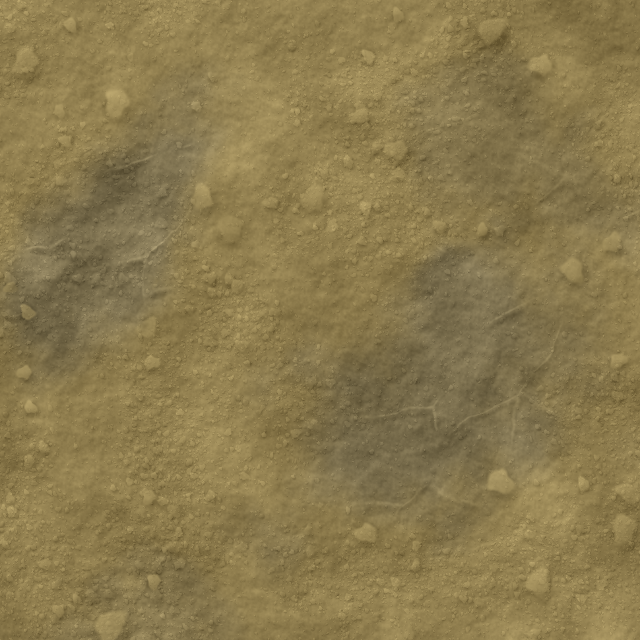
Write a Shadertoy shader that draws this texture.

```glsl
// Dry ochre soil: cloudy earth tones, clustered gravel and scattered pale stones,
// with two worn grey slate beds showing through. Stones are lit domes in jittered
// cells, slate cracks are cellular borders, and dust is layered noise.

#define SOIL_DARK vec3(0.385, 0.325, 0.175)
#define SOIL_LIGHT vec3(0.725, 0.645, 0.425)
#define SLATE_DARK vec3(0.315, 0.280, 0.185)
#define SLATE_LIGHT vec3(0.665, 0.610, 0.460)
#define LIGHT_DIR vec2(-0.45, 0.89)
#define STONE_GRID 15.0
#define PEBBLE_GRID 38.0
#define GRAVEL_GRID 82.0
#define GRIT_GRID 165.0
#define CRACK_GRID 8.0
#define CLOUD_CONTRAST 0.75
#define RELIEF_CONTRAST 0.55

vec2 hash2(vec2 p) {
    vec3 q = fract(p.xyx * vec3(0.1031, 0.1030, 0.0973));
    q += dot(q, q.yzx + 33.33);
    return fract((q.xx + q.yz) * q.zy);
}

float valueNoise(vec2 p) {
    vec2 cell = floor(p), f = fract(p);
    f = f * f * (3.0 - 2.0 * f);
    float low = mix(hash2(cell).x, hash2(cell + vec2(1, 0)).x, f.x);
    float high = mix(hash2(cell + vec2(0, 1)).x, hash2(cell + 1.0).x, f.x);
    return mix(low, high, f.y);
}

float fbm(vec2 p) {
    float sum = 0.0, weight = 0.5;
    for (int i = 0; i < 5; i++) {
        sum += weight * valueNoise(p);
        p = mat2(1.6, 1.2, -1.2, 1.6) * p + 17.3;
        weight *= 0.5;
    }
    return sum;
}

vec2 rotate(vec2 p, float angle) {
    float c = cos(angle), s = sin(angle);
    return vec2(c * p.x + s * p.y, c * p.y - s * p.x);
}

// Lit, lumpy stones: x = tone change, y = coverage. Share is the filled part of cells.
vec2 stones(vec2 p, float share) {
    vec2 result = vec2(0.0);
    for (int j = -1; j <= 1; j++)
    for (int i = -1; i <= 1; i++) {
        vec2 cell = floor(p) + vec2(i, j);
        vec2 jitter = hash2(cell), trait = hash2(cell + 71.0);
        float present = smoothstep(0.0, 0.12, share - trait.x);
        float radius = mix(0.17, 0.46, trait.y * trait.y);
        vec2 d = rotate(p - cell - 0.25 - 0.5 * jitter, 6.28 * jitter.y);
        vec2 light = rotate(LIGHT_DIR, 6.28 * jitter.y);
        float angle = atan(d.y, d.x);
        float lumps = 1.0 + 0.13 * sin(3.0 * angle + 6.28 * trait.y)
                    + 0.07 * sin(5.0 * angle + 9.0 * jitter.x);
        float reach = length(d * vec2(0.9, 1.2)) * lumps / radius;
        float cover = present * (1.0 - smoothstep(0.68, 1.02, reach));
        float shade = present * (1.0 - smoothstep(0.5, 1.45, length(d + light * radius * 0.4) / radius));
        float face = 0.14 + 0.20 * (jitter.x - 0.4) + 0.26 * dot(d, light) / radius;
        result.x = mix(result.x - 0.30 * shade * (1.0 - result.y), face, cover);
        result.y = max(result.y, cover);
    }
    return result;
}

// Gap between the nearest two cell centres; zero on the borders.
float cellGap(vec2 p) {
    float first = 9.0, second = 9.0;
    for (int j = -1; j <= 1; j++)
    for (int i = -1; i <= 1; i++) {
        vec2 cell = floor(p) + vec2(i, j);
        float d = length(p - cell - hash2(cell + 5.0));
        second = min(second, max(first, d));
        first = min(first, d);
    }
    return second - first;
}

// Soft elliptical bed, worn ragged by the given noise.
float slateBed(vec2 uv, vec2 centre, vec2 halfSize, float angle, float wear) {
    float reach = length(rotate(uv - centre, angle) / halfSize);
    return 1.0 - smoothstep(0.45, 1.25, reach + 1.5 * (wear - 0.48));
}

void mainImage(out vec4 fragColor, in vec2 fragCoord) {
    vec2 uv = fragCoord / iResolution.y;
    vec2 warp = vec2(fbm(uv * 9.0), fbm(uv * 9.0 + 40.0)) - 0.48;
    vec2 ground = uv + 0.035 * warp;

    // Broad stains and the lit roughness of the earth
    float cloud = fbm(ground * 5.0 + 3.0) - 0.48;
    float patches = fbm(ground * 16.0 + 60.0) - 0.48;
    float relief = fbm(uv * 60.0) - fbm(uv * 60.0 + LIGHT_DIR * 0.35);
    float grain = valueNoise(uv * 330.0) - 0.5;
    float tone = 0.53 + CLOUD_CONTRAST * (0.65 * cloud + 0.6 * patches)
               + RELIEF_CONTRAST * relief + 0.10 * grain;

    // Slate beds
    float wear = fbm(ground * 7.0 + 22.0);
    float slate = slateBed(uv, vec2(0.17, 0.65), vec2(0.25, 0.11), 1.05, wear);
    slate = max(slate, slateBed(uv, vec2(0.72, 0.43), vec2(0.31, 0.17), 0.62, wear));
    slate = max(slate, 0.45 * smoothstep(0.56, 0.72, fbm(ground * 4.0 + 90.0)));

    // Gravel gathers in drifts and thins out over slate
    float drift = smoothstep(0.34, 0.62, fbm(ground * 8.0 + 12.0)) * (1.0 - 0.65 * slate);
    vec2 grit = stones(ground * GRIT_GRID, 0.25 + 0.75 * drift);
    vec2 gravel = stones(ground * GRAVEL_GRID + 9.0, 0.12 + 0.72 * drift);
    vec2 pebbles = stones(uv * PEBBLE_GRID + 4.0, 0.05 + 0.40 * drift);
    vec2 boulders = stones(uv * STONE_GRID + 31.0, 0.26 - 0.14 * slate);
    tone += 0.50 * grit.x * (1.0 - gravel.y) + 0.60 * gravel.x * (1.0 - pebbles.y);
    tone += 0.62 * pebbles.x * (1.0 - boulders.y);
    tone = mix(tone, 0.57 + 0.4 * (tone - 0.5), 0.7 * boulders.y) + 0.75 * boulders.x;

    // Thin pale cracks with a dark lower lip, broken up by dust
    vec2 crackUv = rotate(uv + 0.05 * warp, 0.85) * vec2(0.65, 1.2) * CRACK_GRID;
    float dust = smoothstep(0.42, 0.62, fbm(uv * 14.0 + 8.0));
    float crack = 1.0 - smoothstep(0.0, 0.045, cellGap(crackUv));
    float lip = 1.0 - smoothstep(0.0, 0.10, cellGap(crackUv + vec2(0.04, 0.05)));
    float bare = slate * dust * (1.0 - boulders.y);
    tone += bare * (0.25 * crack - 0.16 * lip);

    // Shadowed hollows in the slate, then final colour
    float hollow = smoothstep(0.47, 0.66, fbm(rotate(ground, 0.8) * vec2(7.0, 13.0) + 50.0));
    tone -= slate * (0.02 + 0.20 * hollow);
    vec3 soil = mix(SOIL_DARK, SOIL_LIGHT, clamp(tone, 0.0, 1.1));
    vec3 rock = mix(SLATE_DARK, SLATE_LIGHT, clamp(tone, 0.0, 1.1));
    vec3 color = mix(soil, rock, 0.85 * slate * (1.0 - 0.6 * boulders.y));
    fragColor = vec4(color, 1.0);
}
```
